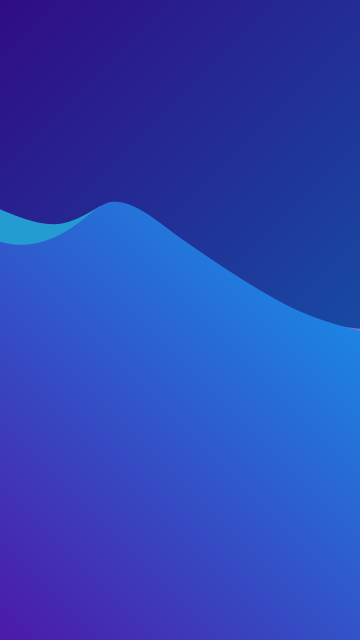
A WebGL 1 fragment shader for this background:

```glsl
precision highp float;
// Two overlapping waves below an indigo sky, all in flat diagonal gradients.
// Each crest is a chain of cubic Hermite spans; a knot is (x, height, slope),
// in fractions of the canvas.
uniform vec2 u_resolution;

// Height at x on the cubic span between two knots.
float span(float x, vec3 a, vec3 b) {
  float w = b.x - a.x;
  float t = clamp((x - a.x) / w, 0.0, 1.0);
  float s = 1.0 - t;
  return s * s * ((1.0 + 2.0 * t) * a.y + t * w * a.z)
       + t * t * ((1.0 + 2.0 * s) * b.y - s * w * b.z);
}

float frontCrest(float x) {
  vec3 rise = vec3(0.2315, 0.6576, 0.45);
  vec3 peak = vec3(0.317, 0.6849, 0.0);
  vec3 slope = vec3(0.509, 0.625, -0.388);
  vec3 foot = vec3(0.787, 0.526, -0.298);
  if (x < rise.x) return span(x, vec3(0.0, 0.6224, -0.17), rise);
  if (x < peak.x) return span(x, rise, peak);
  if (x < slope.x) return span(x, peak, slope);
  if (x < foot.x) return span(x, slope, foot);
  return span(x, foot, vec3(1.0, 0.483, -0.14));
}

float backCrest(float x) {
  vec3 dip = vec3(0.15, 0.6497, 0.0);
  vec3 meet = vec3(0.278, 0.678, 0.34);
  if (x < dip.x) return span(x, vec3(0.0, 0.673, -0.236), dip);
  if (x < meet.x) return span(x, dip, meet);
  // Hidden behind the front wave until it surfaces at the right edge.
  return span(x, vec3(meet.xy, -0.51), vec3(1.0, 0.4863, -0.056));
}

// Coverage below a crest, softened over about one pixel.
float below(float y, float crest) {
  return clamp((crest - y) * u_resolution.y + 0.5, 0.0, 1.0);
}

void main() {
  vec2 uv = gl_FragCoord.xy / u_resolution;

  // Sky: violet at the upper left to deep blue at the lower right.
  float skyBlend = 0.522 * uv.x + 0.928 * (1.0 - uv.y);
  vec3 color = mix(vec3(0.19, 0.05, 0.52), vec3(0.09, 0.29, 0.64), skyBlend);

  // Back wave: teal at the left, lavender at the right tip.
  vec3 backColor = mix(vec3(0.14, 0.61, 0.825), vec3(0.5, 0.45, 0.85),
                       smoothstep(0.3, 1.0, uv.x));
  color = mix(color, backColor, below(uv.y, backCrest(uv.x)));

  // Front wave: purple at the lower left to bright blue at the upper right.
  float frontBlend = 0.537 * uv.x + 0.955 * uv.y;
  vec3 frontColor = mix(vec3(0.30, 0.10, 0.66), vec3(0.11, 0.52, 0.89), frontBlend);
  color = mix(color, frontColor, below(uv.y, frontCrest(uv.x)));

  gl_FragColor = vec4(color, 1.0);
}
```
